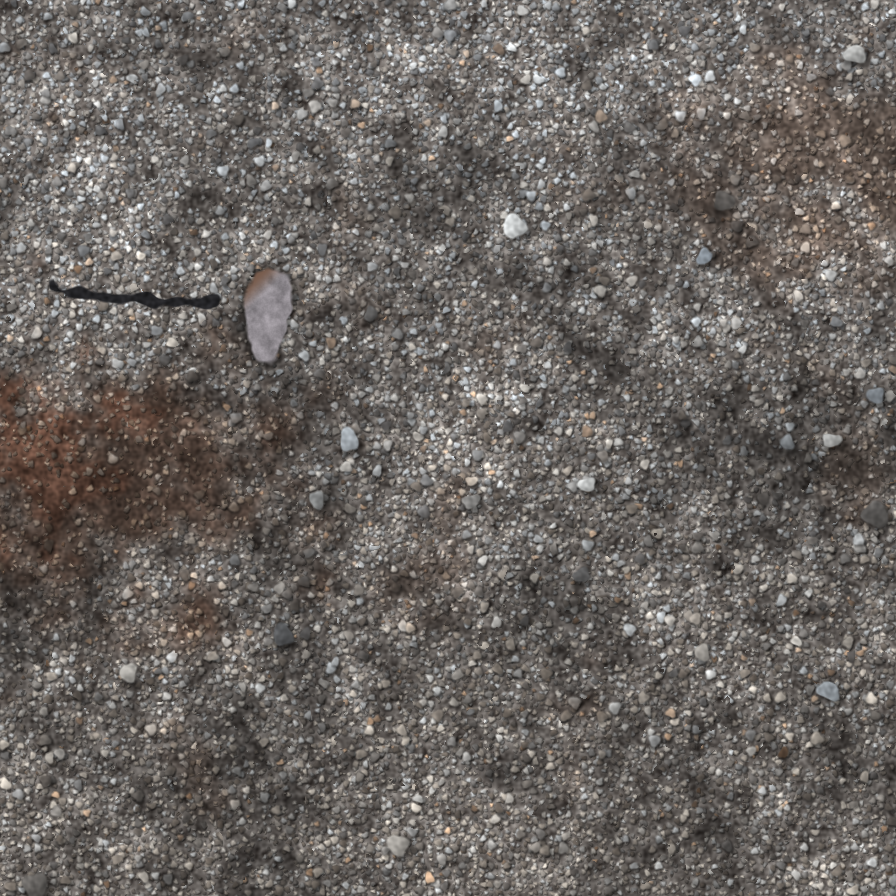
Reproduce this texture procedurally as a Shadertoy shader.

```glsl
#define CREVICE vec3(0.15, 0.13, 0.12)
#define SOIL vec3(0.48, 0.46, 0.445)
#define GRAIN_DARK vec3(0.31, 0.295, 0.285)
#define GRAIN_PALE vec3(0.69, 0.69, 0.685)
#define RUST vec3(0.36, 0.22, 0.16)
#define BROWN vec3(0.27, 0.22, 0.19)
#define FINE_SCALE 165.0
#define GRAVEL_SCALE 105.0
#define PEBBLE_SCALE 66.0
#define STONE_SCALE 30.0
#define SHADOW 0.4
#define EDGE 0.0019

vec4 hash4(vec2 p) {
    vec4 q = fract(p.xyxy * vec4(0.1031, 0.1030, 0.0973, 0.1099));
    q += dot(q, q.wzxy + 33.33);
    return fract((q.xxyz + q.yzzw) * q.zywx);
}

float gradientDot(vec2 cell, vec2 offset) {
    return dot(hash4(cell + 517.0).xy * 2.0 - 1.0, offset);
}

float gradientNoise(vec2 p) {
    vec2 i = floor(p), f = fract(p);
    vec2 u = f * f * f * (f * (f * 6.0 - 15.0) + 10.0);
    vec2 e = vec2(0.0, 1.0);
    return mix(mix(gradientDot(i, f), gradientDot(i + e.yx, f - e.yx), u.x),
               mix(gradientDot(i + e.xy, f - e.xy), gradientDot(i + 1.0, f - 1.0), u.x), u.y);
}

float fbm(vec2 p) {
    float sum = 0.0, amp = 1.0;
    for (int i = 0; i < 4; i++) {
        sum += amp * gradientNoise(p);
        p = mat2(1.6, 1.2, -1.2, 1.6) * p + 7.3;
        amp *= 0.6;
    }
    return sum;
}

mat2 rotation(float a) {
    return mat2(cos(a), sin(a), -sin(a), cos(a));
}

// Rounded, slightly angular chip
float chipDistance(vec2 d, float radius, vec4 h) {
    d = rotation(h.z * 6.283) * d;
    d.y *= 1.0 + 0.5 * h.x;
    float wobble = 1.0 + 0.12 * sin(3.0 * atan(d.y, d.x) + h.y * 6.283);
    vec2 a = abs(d);
    return mix(length(d), max(a.x, a.y) * 1.1, 0.35) - radius * wobble;
}

// Soft-edged patch of stained ground
float patchMask(vec2 uv, vec2 centre, vec2 size, float ragged) {
    return smoothstep(1.35, 0.3, length((uv - centre) / size) + ragged);
}

// Scattered grains, each lit from the upper left with a cast shadow
vec3 addGrains(vec3 color, vec2 uv, float scale, float amount, float seed, vec3 stain) {
    vec2 p = uv * scale, cell = floor(p);
    float soft = EDGE * scale;
    for (int y = -1; y <= 1; y++)
    for (int x = -1; x <= 1; x++) {
        vec2 id = cell + vec2(x, y);
        vec4 h = hash4(id + seed), look = hash4(id + seed + 231.0);
        if (h.w > amount) continue;
        vec2 d = p - id - 0.5 - (h.xy - 0.5) * 0.75;
        float radius = mix(0.24, 0.47, look.x);
        float shade = smoothstep(0.25, -0.1, chipDistance(d - vec2(0.08, -0.11), radius, h));
        color *= 1.0 - SHADOW * shade;
        vec3 chip = mix(GRAIN_DARK, GRAIN_PALE, look.y);
        float coolness = clamp(look.z + 0.5 * (uv.y - 0.6), 0.0, 1.0);
        chip *= mix(vec3(1.04, 1.0, 0.95), vec3(0.96, 1.0, 1.04), coolness);
        chip *= mix(vec3(1.0), vec3(1.06, 0.93, 0.82), step(0.975, look.w));
        chip *= 1.0 + 0.2 * dot(d, vec2(-0.7, 0.7)) / radius;
        chip *= 1.0 + 0.3 * gradientNoise(uv * 170.0 + seed);
        float mask = smoothstep(soft, -soft, chipDistance(d, radius, h));
        color = mix(color, chip * stain, mask);
    }
    return color;
}

void mainImage(out vec4 fragColor, in vec2 fragCoord) {
    vec2 uv = fragCoord / iResolution.y;
    float broad = fbm(uv * 5.0 + 3.0);
    float clump = fbm(uv * 24.0 + 60.0);
    float ragged = 1.1 * fbm(uv * 12.0 + 21.0);

    // Stains
    float rust = patchMask(uv, vec2(0.1, 0.46), vec2(0.24, 0.14), ragged);
    float orange = 0.8 * patchMask(uv, vec2(0.05, 0.5), vec2(0.08, 0.1), ragged * 1.6);
    float brown = 0.8 * patchMask(uv, vec2(0.95, 0.81), vec2(0.22, 0.12), ragged);
    brown = max(brown, 0.6 * smoothstep(0.2, 0.7, fbm(uv * 7.0 + 40.0)));
    float stained = max(rust, brown);

    // Packed soil and grit
    float grit = 0.5 + 0.55 * gradientNoise(uv * 75.0) + 0.7 * gradientNoise(uv * 180.0 + 9.0);
    vec3 color = mix(CREVICE, SOIL, clamp(grit + 0.17 + 0.35 * clump, 0.0, 1.15));
    vec3 stainColor = mix(BROWN, RUST, max(0.25 * rust, orange));
    color = mix(color, stainColor * (0.65 + 0.7 * grit), 0.75 * stained);

    // Gravel, from fine to coarse
    float density = clamp(0.85 + 0.5 * broad + 0.7 * clump, 0.2, 1.2) * (1.0 - 0.6 * stained);
    vec3 stain = mix(vec3(1.0), vec3(0.86, 0.74, 0.65), 0.8 * stained);
    color = addGrains(color, uv, FINE_SCALE, 0.85 * density, 11.0, stain);
    color = addGrains(color, uv, GRAVEL_SCALE, 0.6 * density, 83.0, stain);
    color = addGrains(color, uv, PEBBLE_SCALE, 0.17 * density, 149.0, stain);
    color = addGrains(color, uv, STONE_SCALE, 0.018, 307.0, vec3(0.96, 0.99, 1.02));

    // Uneven dampness, in wide areas and small hollows
    float damp = 0.42 * broad + 0.38 * clump + 0.12 * smoothstep(0.3, 1.0, uv.y);
    color *= clamp(1.03 + damp, 0.5, 1.5);

    // Pale flat rock with a rusty rim
    vec2 r = uv - vec2(0.3, 0.645);
    float rock = length(r / vec2(0.026 + 0.15 * r.y, 0.052)) - 1.0 + 0.5 * ragged;
    vec3 rockColor = vec3(0.57, 0.55, 0.57) * (1.0 + 0.3 * fbm(uv * 65.0));
    rockColor = mix(rockColor, vec3(0.47, 0.36, 0.3), smoothstep(0.03, 0.06, r.y - r.x));
    color *= 1.0 - 0.35 * smoothstep(0.25, 0.0, rock);
    color = mix(color, rockColor, smoothstep(0.08, -0.08, rock));

    // Charred twig
    vec2 t = uv - vec2(0.06, 0.679);
    float along = clamp(t.x / 0.18, 0.0, 1.0);
    vec2 axis = vec2(along * 0.18, -0.018 * sqrt(along));
    float twig = length(t - axis) - 0.0055 - 0.012 * gradientNoise(uv * 50.0);
    color = mix(color, vec3(0.14, 0.14, 0.15) * (0.6 + 0.8 * grit), smoothstep(EDGE, -EDGE, twig));

    fragColor = vec4(clamp(color, 0.0, 1.0), 1.0);
}
```
